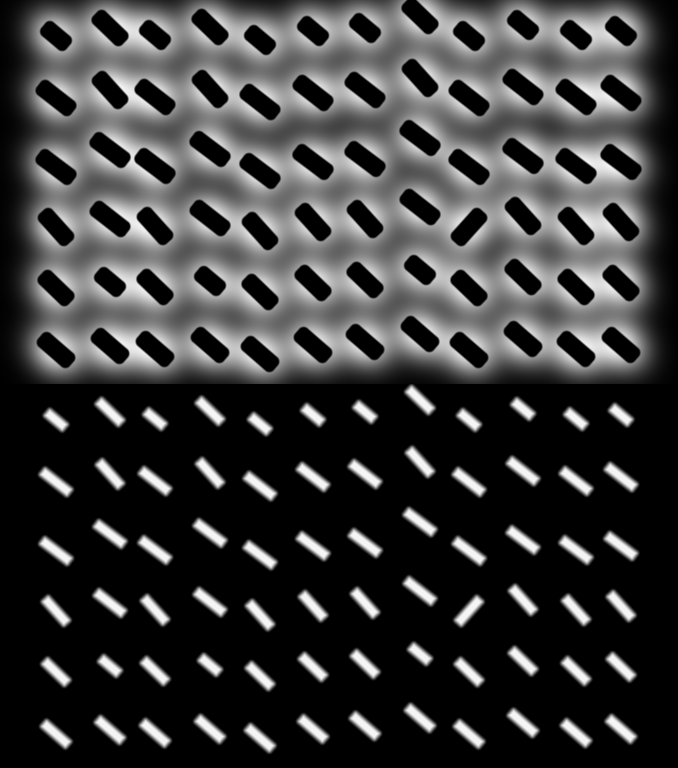
A Shadertoy shader for this texture map:

```glsl
#define SHEET vec2(678.0, 768.0)  // design units across the canvas
#define PANEL_H 384.0             // height of one of the two panels
#define BAR_HALF_W 3.0            // core half width, before rounding
#define BAR_ROUND 2.0             // corner radius of the white bars
#define BAR_SOFT 3.2              // blur of the white bars
#define CUT_GROW 4.0              // extra margin of the black bars
#define CUT_SOFT 1.3              // blur of the black bars
#define GLOW_GAIN 0.95
#define GLOW_SIGMA vec2(20.0, 17.0) // spread along and across a bar
#define BAR_WHITE 0.96

const int COLS = 12;
const int ROWS = 6;

// Column centres, and the vertical shift of each column
const float COL_X[12] = float[](56., 110., 155., 210., 260., 313., 365., 420., 469., 523., 576., 621.);
const float COL_SHIFT[12] = float[](0., 0., -1., -1., 4., -5., -8., -12., 0., -11., -1., -5.);

// Row centres for plain and raised columns, then bar angle and half length
const float ROW_Y[6] = float[](36., 98., 167., 227., 288., 350.);
const float RAISED_Y[6] = float[](28., 90., 150., 219., 282., 346.);
const float ROW_ANGLE[6] = float[](40., 38., 37., 48., 44., 41.);
const float ROW_LENGTH[6] = float[](10.5, 16., 16., 15., 14.5, 15.);

float boxDistance(vec2 p, vec2 halfSize) {
    vec2 q = abs(p) - halfSize;
    return length(max(q, 0.0)) + min(max(q.x, q.y), 0.0);
}

vec2 rotate(vec2 p, float angle) {
    float c = cos(angle), s = sin(angle);
    return vec2(c * p.x + s * p.y, c * p.y - s * p.x);
}

// Returns the nearest bar distance (x) and the summed glow (y)
vec2 barField(vec2 p) {
    float nearest = 1e3, glow = 0.0;
    for (int row = 0; row < ROWS; row++) {
        for (int col = 0; col < COLS; col++) {
            // Raised columns run through the row styles in reverse
            bool raised = col == 1 || col == 3 || col == 7;
            int style = raised ? (10 - row) % ROWS : row;
            float y = (raised ? RAISED_Y[row] : ROW_Y[row]) + COL_SHIFT[col];
            float angle = radians(ROW_ANGLE[style]);
            if (row == 3 && col == 8) angle = -angle; // the one flipped bar

            float halfLength = ROW_LENGTH[style];
            vec2 q = rotate(p - vec2(COL_X[col], y), angle);
            float d = boxDistance(q, vec2(halfLength, BAR_HALF_W)) - BAR_ROUND;
            nearest = min(nearest, d);

            vec2 spread = q / GLOW_SIGMA;
            glow += exp(-0.5 * dot(spread, spread)) * mix(0.8, 1.0, halfLength / 16.0);
        }
    }
    return vec2(nearest, glow * GLOW_GAIN);
}

void mainImage(out vec4 fragColor, in vec2 fragCoord) {
    vec2 uv = fragCoord / iResolution.xy;
    vec2 p = vec2(uv.x, 1.0 - uv.y) * SHEET;
    float pixel = SHEET.x / iResolution.x;
    bool upper = p.y < PANEL_H;
    vec2 field = barField(vec2(p.x, mod(p.y, PANEL_H)));

    // Upper panel: glow with bars cut out; lower panel: soft white bars
    float cutSoft = max(CUT_SOFT, pixel);
    float cut = smoothstep(-cutSoft, cutSoft, field.x - CUT_GROW);
    float barSoft = max(BAR_SOFT, pixel);
    float bar = 1.0 - smoothstep(-barSoft, barSoft, field.x);
    float value = upper ? min(field.y, 1.0) * cut : bar * BAR_WHITE;

    fragColor = vec4(vec3(value), 1.0);
}
```
